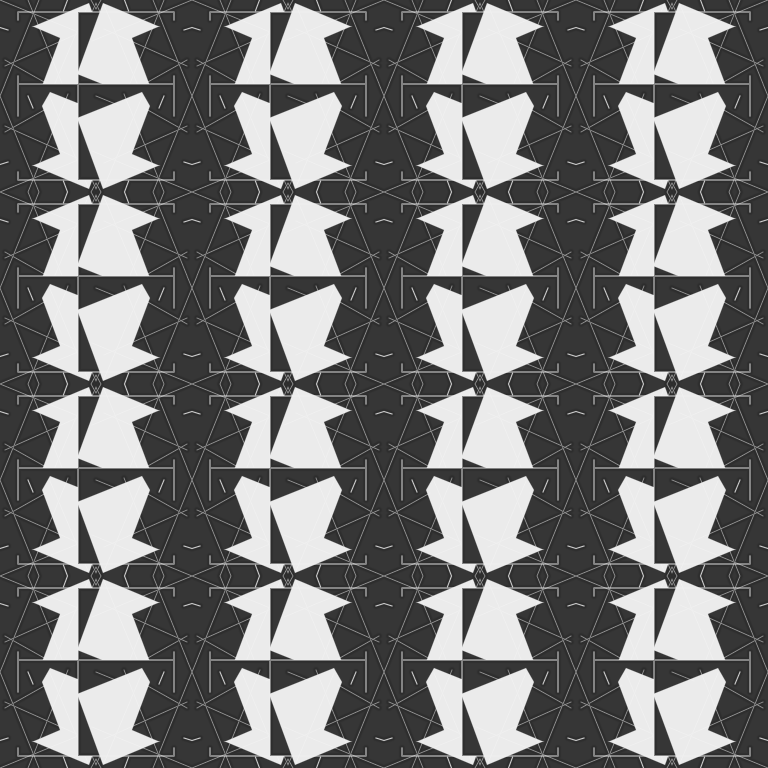
A three.js fragment shader for this pattern:

```glsl
varying vec2 vUv;

const float REPEATS = 4.0;
const float CELL = 192.0;   // design units per repeat
const float SOFT = 0.75;    // edge softness in design units

// Signed distance to the line a-b, negative on its inner side
float side(vec2 p, vec2 a, vec2 b) {
  vec2 d = normalize(b - a);
  return dot(p - a, vec2(d.y, -d.x));
}

float segment(vec2 p, vec2 a, vec2 b) {
  vec2 d = b - a;
  vec2 q = p - a;
  return length(q - d * clamp(dot(q, d) / dot(d, d), 0.0, 1.0));
}

float cover(float dist) {
  return 1.0 - smoothstep(-SOFT, SOFT, dist);
}

// Mirror the cell about its centre, with off-centre cuts
vec2 fold(vec2 c, vec2 cut, float band) {
  float v = c.y < cut.y ? c.y : CELL - c.y;
  float split = v < band ? CELL * 0.5 : cut.x;
  return vec2(c.x < split ? c.x : CELL - c.x, v);
}

// Angular body with one pointed arm
float shard(vec2 p) {
  vec2 foot = vec2(50.0, 100.0);
  vec2 heel = vec2(42.0, 86.0);
  vec2 pit = vec2(60.0, 38.0);
  vec2 arm = vec2(33.0, 26.5);
  vec2 peak = vec2(89.0, 3.0);
  vec2 hip = vec2(115.0, 74.0);
  float leg = max(side(p, foot, heel), max(side(p, heel, pit), side(p, hip, foot)));
  float roof = max(side(p, arm, peak), side(p, peak, hip));
  return max(roof, min(leg, side(p, pit, arm)));
}

// Web of thin construction lines
float web(vec2 p) {
  float d = segment(p, vec2(0.0, 96.0), vec2(39.0, 0.0));
  d = min(d, segment(p, vec2(0.0, 96.0), vec2(5.0, 108.0)));
  d = min(d, segment(p, vec2(28.0, 0.0), vec2(68.0, 98.0)));
  d = min(d, segment(p, vec2(0.0, 0.0), vec2(100.0, 41.0)));
  d = min(d, segment(p, vec2(5.0, 66.0), vec2(88.0, 29.0)));
  d = min(d, segment(p, vec2(5.0, 60.0), vec2(46.0, 83.0)));
  d = min(d, segment(p, vec2(88.0, 5.0), vec2(50.0, 95.0)));
  d = min(d, segment(p, vec2(96.0, 96.0), vec2(74.0, 87.0)));
  d = min(d, segment(p, vec2(91.0, 0.0), vec2(96.0, 9.0)));
  return min(d, segment(p, vec2(92.0, 12.0), vec2(97.0, 1.0)));
}

// Brackets, short ticks and chevrons
float brackets(vec2 p, float band) {
  float d = segment(p, vec2(18.0, band), vec2(120.0, band));
  d = min(d, segment(p, vec2(18.0, band), vec2(18.0, 20.0)));
  d = min(d, segment(p, vec2(18.0, 76.0), vec2(18.0, 108.0)));
  d = min(d, segment(p, vec2(28.0, 96.0), vec2(33.0, 84.0)));
  d = min(d, segment(p, vec2(0.0, 27.5), vec2(8.0, 30.0)));
  return min(d, segment(p, vec2(63.0, band), vec2(67.5, 0.0)));
}

// Lines that cover the two cuts
float seams(vec2 c, vec2 cut, float band) {
  float across = segment(c, vec2(18.0, cut.y), vec2(CELL - 18.0, cut.y));
  float down = segment(c, vec2(cut.x, band), vec2(cut.x, CELL - band));
  return min(across, down);
}

void main() {
  vec2 cell = fract(vUv * REPEATS);
  vec2 c = CELL * vec2(cell.x, 1.0 - cell.y);
  vec2 cut = vec2(78.0, 84.0);
  float band = 12.0;
  vec2 p = fold(c, cut, band);

  float fine = web(p);
  float bold = min(brackets(p, band), seams(c, cut, band));

  // Dark ground, slightly deeper beside the lines
  float halo = 1.0 - smoothstep(1.5, 4.0, min(fine, bold));
  float shade = mix(0.21, 0.175, halo);

  shade = mix(shade, 0.92, cover(shard(p)));
  shade = mix(shade, 0.96, 0.6 * cover(fine - 0.35));
  shade = mix(shade, 0.94, 0.9 * cover(bold - 0.5));
  gl_FragColor = vec4(vec3(shade), 1.0);
}
```
